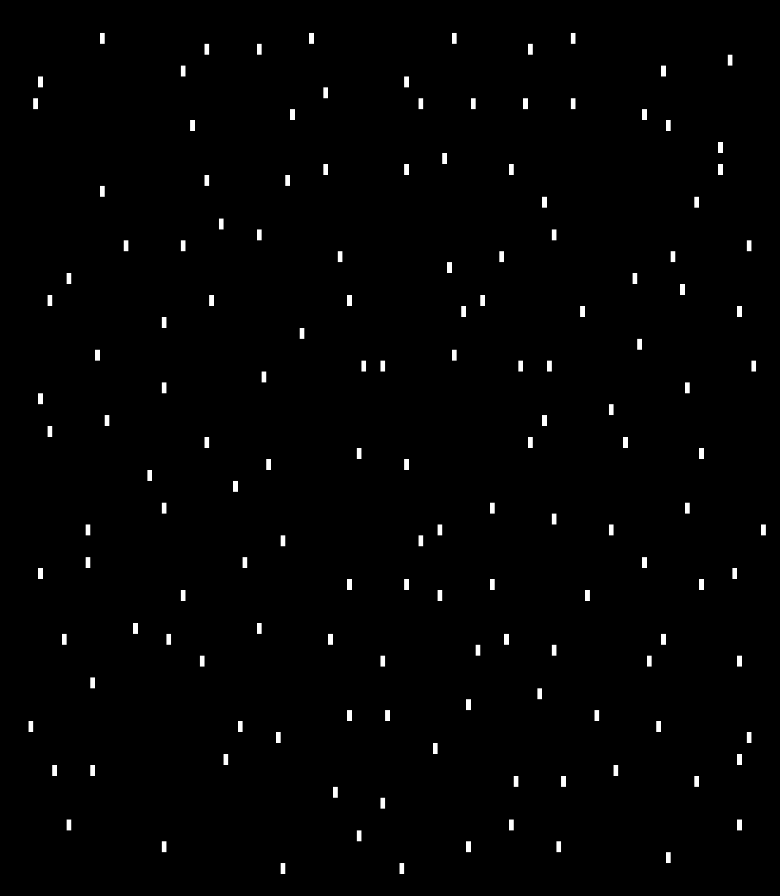
Write a Shadertoy shader that draws this pattern.

```glsl
// Sparse white upright dashes scattered on a fine cell lattice over black.
#define LATTICE vec2(164.0, 82.0)  // fine cells across the canvas
#define MARGIN vec2(5.0, 2.0)      // empty cells at left and bottom
#define BLOCK vec2(12.0, 6.0)      // fine cells per block, one dash each
#define BLOCK_COUNT 13.0           // blocks along each axis
#define KEEP 0.9                   // share of blocks that hold a dash
#define EDGE 0.6                   // edge softness, in screen samples
#define INK vec3(1.0)
#define GROUND vec3(0.0)

vec3 hash32(vec2 p) {
    vec3 q = fract(p.xyx * vec3(0.1031, 0.1030, 0.0973) + 0.371);
    q += dot(q, q.yxz + 33.33);
    return fract((q.xxy + q.yzz) * q.zyx);
}

// Coverage of the unit cell whose lower left corner is at the origin
float cellMask(vec2 p, vec2 softness) {
    vec2 inside = 0.5 - abs(p - 0.5);
    vec2 cover = clamp(inside / softness + 0.5, 0.0, 1.0);
    return cover.x * cover.y;
}

// One dash at a random fine cell of its block
float dashInBlock(vec2 p, vec2 block, vec2 softness) {
    if (any(lessThan(block, vec2(0.0))) ||
        any(greaterThanEqual(block, vec2(BLOCK_COUNT)))) return 0.0;
    vec3 rnd = hash32(block);
    // Stagger by parity so that neighbours stay apart
    vec2 stagger = mod(block.yx, 2.0);
    vec2 cell = block * BLOCK + floor(rnd.xy * (BLOCK - 1.0)) + stagger;
    return step(rnd.z, KEEP) * cellMask(p - cell, softness);
}

void mainImage(out vec4 fragColor, in vec2 fragCoord) {
    vec2 p = fragCoord / iResolution.xy * LATTICE - MARGIN;
    vec2 softness = EDGE * LATTICE / iResolution.xy;
    vec2 home = floor(p / BLOCK);

    // Visit neighbouring blocks to keep edges whole at block borders
    float mask = 0.0;
    for (int y = -1; y <= 1; y++) {
        for (int x = -1; x <= 1; x++) {
            mask = max(mask, dashInBlock(p, home + vec2(x, y), softness));
        }
    }

    fragColor = vec4(mix(GROUND, INK, mask), 1.0);
}
```
